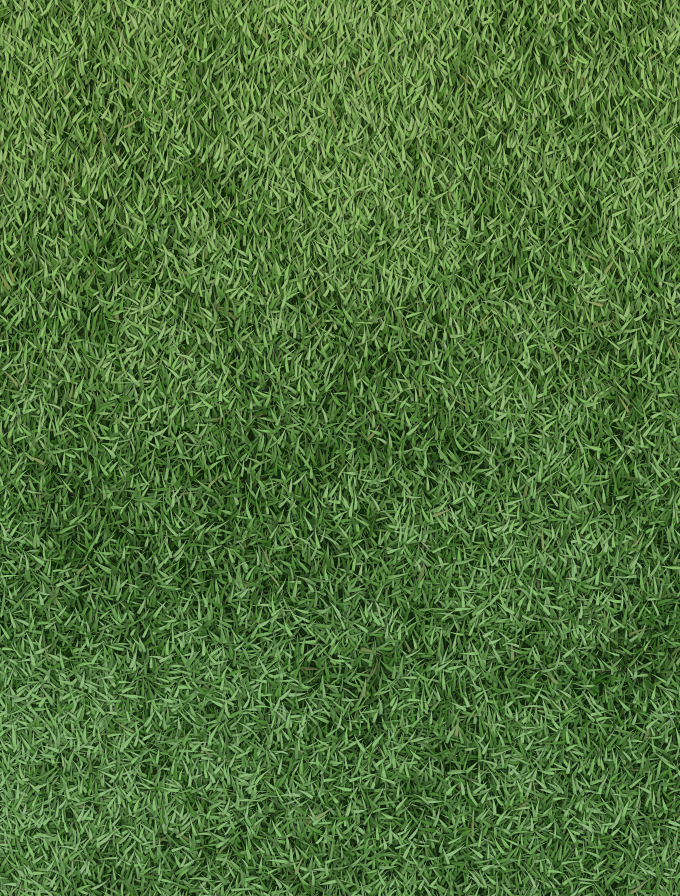
Reproduce this texture procedurally as a Shadertoy shader.

```glsl
#define LAYERS 10
#define CELL 0.0135
#define BLADE_WIDTH 0.0017
#define BEND 0.16
#define SHADOW 0.18
#define BASE_TONE 0.30
#define TONE_SPREAD 0.70
#define CLUMP_CONTRAST 0.40
#define PATCH_CONTRAST 0.26
#define DRY_SHARE 0.010

const vec3 SOIL   = vec3(0.08, 0.17, 0.05);
const vec3 DEEP   = vec3(0.21, 0.36, 0.13);
const vec3 LEAF   = vec3(0.36, 0.54, 0.24);
const vec3 BRIGHT = vec3(0.57, 0.74, 0.44);
const vec3 STRAW  = vec3(0.50, 0.48, 0.29);

vec4 hash4(vec3 p) {
    vec4 q = fract(p.xyzx * vec4(0.1031, 0.1030, 0.0973, 0.1099));
    q += dot(q, q.wzxy + 33.33);
    return fract((q.xxyz + q.yzzw) * q.zywx);
}

float noise(vec2 p) {
    vec2 i = floor(p), f = fract(p);
    f = f * f * (3.0 - 2.0 * f);
    float low  = mix(hash4(vec3(i, 91.0)).x, hash4(vec3(i + vec2(1, 0), 91.0)).x, f.x);
    float high = mix(hash4(vec3(i + vec2(0, 1), 91.0)).x, hash4(vec3(i + 1.0, 91.0)).x, f.x);
    return mix(low, high, f.y);
}

// Tone 0..1 from shaded soil to sunlit leaf
vec3 grassRamp(float tone) {
    vec3 c = mix(SOIL, DEEP, smoothstep(0.0, 0.35, tone));
    c = mix(c, LEAF, smoothstep(0.25, 0.68, tone));
    return mix(c, BRIGHT, smoothstep(0.58, 1.05, tone));
}

// Broad light: bright far edge, darker middle, clumps and patches
float lawnLight(vec2 p) {
    float light = 0.20 * smoothstep(0.4, 1.0, p.y) + 0.12 * smoothstep(0.45, 0.05, p.y) - 0.07;
    light += PATCH_CONTRAST * (noise(p * 5.0 + 7.0) - 0.5);
    float clumps = 0.6 * noise(p * vec2(26.0, 20.0)) + 0.4 * noise(p * 48.0 + 31.0);
    return light + CLUMP_CONTRAST * (clumps - 0.5);
}

// x: signed distance to the edge, y: place along the blade, z: side offset
vec3 bladeShape(vec2 q, float angle, float halfLength, float bend, float width) {
    float c = cos(angle), s = sin(angle);
    q = vec2(c * q.x + s * q.y, c * q.y - s * q.x);
    float along = q.y / halfLength;
    q.x += bend * halfLength * (along * along - 0.4);
    float taper = min(1.0, 0.75 * (1.0 - along));
    return vec3(abs(q.x) - width * taper, along, q.x);
}

void mainImage(out vec4 fragColor, in vec2 fragCoord) {
    vec2 p = fragCoord / iResolution.y;
    float pixel = 1.0 / iResolution.y;
    float light = lawnLight(p);
    float lean = mix(1.6, 0.95, smoothstep(0.2, 0.95, p.y));
    vec3 color = grassRamp(0.10 + 0.5 * light);

    // Blades stacked from the soil upwards
    for (int layer = 0; layer < LAYERS; layer++) {
        float depth = float(layer) / float(LAYERS - 1);
        vec2 grid = p / CELL + float(layer) * vec2(0.37, 0.61) + 20.0;
        vec2 home = floor(grid);

        for (int k = 0; k < 9; k++) {
            vec2 cell = home + vec2(k % 3, k / 3) - 1.0;
            vec4 form = hash4(vec3(cell, float(layer) * 7.0 + 3.0));
            vec4 look = hash4(vec3(cell + 57.0, float(layer) * 11.0 + 5.0));

            float angle = lean * (form.z + look.w - 1.0) * 1.35;
            float halfLength = CELL * mix(0.6, 1.0, form.w);
            float width = BLADE_WIDTH * mix(0.6, 1.15, look.y);
            vec3 blade = bladeShape((grid - cell - form.xy) * CELL, angle,
                                    halfLength, BEND * (look.z * 2.0 - 1.0), width);

            float ends = smoothstep(-1.0, -0.8, blade.y) * smoothstep(1.0, 0.85, blade.y);
            float cover = clamp(0.5 - blade.x / pixel, 0.0, 1.0) * ends;
            float shade = smoothstep(0.0028, 0.0, blade.x) * ends;

            // Tip catches light, one side of the fold is paler
            float tone = BASE_TONE + 0.58 * depth + TONE_SPREAD * (look.x - 0.5) + light;
            tone += 0.13 * blade.y + 0.05 * clamp(blade.z / width, -1.0, 1.0);
            vec3 leaf = grassRamp(tone);
            leaf += (look.z - 0.5) * vec3(0.05, -0.01, 0.08);
            leaf = mix(leaf, STRAW * (0.4 + 0.7 * depth), 0.6 * step(1.0 - DRY_SHARE, form.w));

            color *= 1.0 - SHADOW * shade;
            color = mix(color, leaf, cover);
        }
    }

    // Warmer far away, cooler close by
    color *= mix(vec3(0.97, 1.0, 1.06), vec3(1.05, 1.02, 0.97), smoothstep(0.2, 1.0, p.y));
    fragColor = vec4(clamp(color, 0.0, 1.0), 1.0);
}
```
